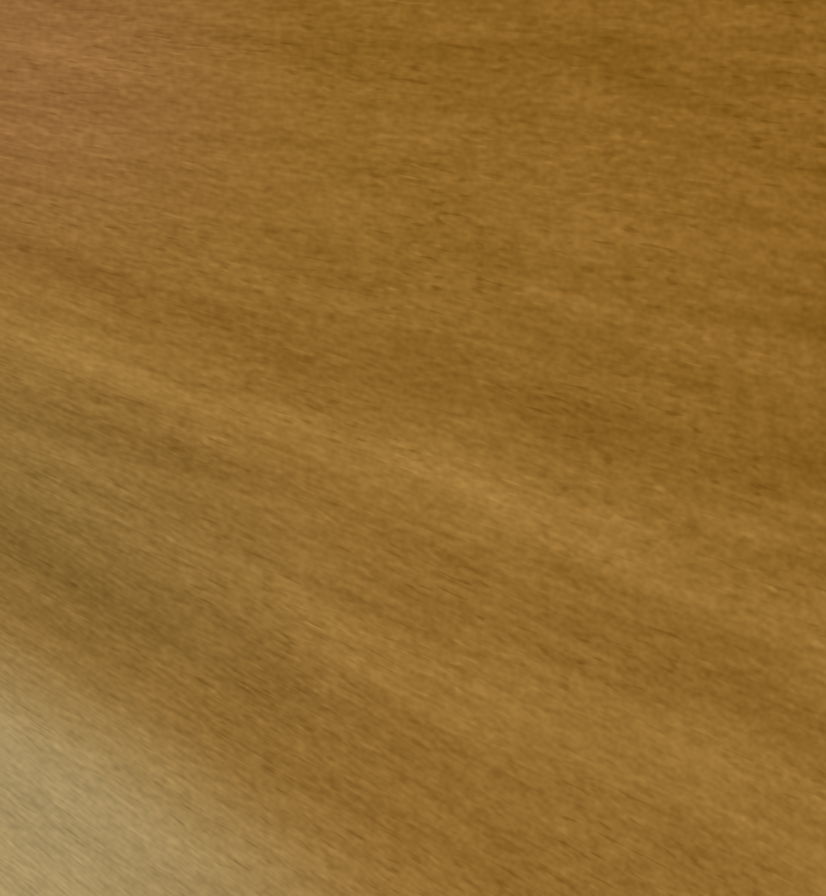
Reproduce this texture procedurally as a Shadertoy shader.

```glsl
const vec3 AMBER = vec3(0.590, 0.430, 0.195);
const vec3 DEEP_AMBER = vec3(0.545, 0.378, 0.132);
const vec3 RUSSET = vec3(0.580, 0.402, 0.225);
const vec3 OLIVE = vec3(0.540, 0.420, 0.210);
const vec3 PALE_SHEEN = vec3(0.660, 0.568, 0.385);
const vec3 GRAIN_TINT = vec3(1.0, 0.92, 0.74);

vec2 gradient(vec2 cell) {
    vec3 q = fract(cell.xyx * vec3(0.1031, 0.1030, 0.0973));
    q += dot(q, q.yzx + 33.33);
    float angle = 6.2832 * fract((q.x + q.y) * q.z);
    return vec2(cos(angle), sin(angle));
}

// Gradient noise, roughly -1 to 1
float noise(vec2 p) {
    vec2 i = floor(p);
    vec2 f = p - i;
    vec2 w = f * f * f * (f * (f * 6.0 - 15.0) + 10.0);
    vec2 e = vec2(0.0, 1.0);
    float low = mix(dot(gradient(i), f),
                    dot(gradient(i + e.yx), f - e.yx), w.x);
    float high = mix(dot(gradient(i + e.xy), f - e.xy),
                     dot(gradient(i + e.yy), f - e.yy), w.x);
    return 1.4 * mix(low, high, w.y);
}

float layeredNoise(vec2 p, int octaves) {
    float sum = 0.0;
    float amplitude = 0.6;
    for (int k = 0; k < octaves; k++) {
        sum += amplitude * noise(p);
        p = p * vec2(1.9, 2.1) + vec2(17.3, 9.1);
        amplitude *= 0.65;
    }
    return sum;
}

// Soft band across the grain
float band(float across, float center, float width) {
    float d = (across - center) / width;
    return exp(-d * d);
}

// Fibres fan out from a vanishing point beyond the upper left;
// x runs along a fibre, y across the fan
vec2 fanCoords(vec2 p) {
    return vec2(p.x, (p.y + 0.81 * p.x) / (1.0 + 0.73 * p.x));
}

// Light falling over the board
vec3 boardColor(vec2 p, vec2 g) {
    vec3 color = mix(AMBER, DEEP_AMBER, smoothstep(0.40, 1.20, p.x * 0.55 + p.y * 0.75));
    float redCorner = smoothstep(0.45, 0.0, p.x) * smoothstep(0.60, 0.90, p.y);
    color = mix(color, RUSSET, 0.85 * redCorner);
    float oliveSide = smoothstep(0.60, 0.0, p.x) * band(g.y, 0.44, 0.20);
    color = mix(color, OLIVE, 0.85 * oliveSide);
    float sheen = smoothstep(0.35, 0.16, g.y) * smoothstep(0.62, 0.05, p.x);
    return mix(color, PALE_SHEEN, sheen);
}

// Broad growth bands and progressively finer streaks
float grainTone(vec2 g) {
    float v = g.y + 0.012 * noise(g * vec2(3.0, 6.0));
    float tone = 0.034 * band(v, 0.635, 0.024);
    tone -= 0.024 * band(v, 0.560, 0.020);
    tone += 0.022 * band(v, 0.485, 0.028);
    tone -= 0.024 * band(v, 0.385, 0.050);
    tone -= 0.018 * band(v, 0.720, 0.035);
    tone += 0.014 * band(v, 0.900, 0.030);
    tone += 0.036 * layeredNoise(vec2(g.x * 1.8, v * 22.0) + 4.7, 3);
    tone += 0.040 * layeredNoise(vec2(g.x * 7.0, v * 70.0) + 31.0, 2);
    return tone;
}

// Short thin flecks, gathered in patches
float flecks(vec2 g, vec2 frequency, float threshold) {
    float mark = smoothstep(threshold, threshold + 0.40, noise(g * frequency));
    float patches = smoothstep(-0.45, 0.45, noise(g * vec2(5.0, 16.0) + 12.0));
    return mark * patches;
}

void mainImage(out vec4 fragColor, in vec2 fragCoord) {
    vec2 p = fragCoord / iResolution.y;
    vec2 g = fanCoords(p);
    vec3 color = boardColor(p, g);

    // Fine fibre and matte surface grain
    float tone = grainTone(g);
    tone += 0.034 * noise(g * vec2(55.0, 190.0));
    tone += 0.024 * noise(g * vec2(85.0, 260.0) + 7.0);
    tone += 0.022 * noise(p * 150.0);
    tone += 0.016 * layeredNoise(p * 8.0 + 3.0, 3);

    // Dark pores and bright slivers
    tone -= 0.050 * flecks(g, vec2(42.0, 230.0), 0.30);
    tone -= 0.035 * flecks(g + 5.0, vec2(18.0, 190.0), 0.38);
    tone += 0.040 * flecks(g + 9.0, vec2(40.0, 220.0), 0.32);

    fragColor = vec4(color + tone * GRAIN_TINT, 1.0);
}
```
